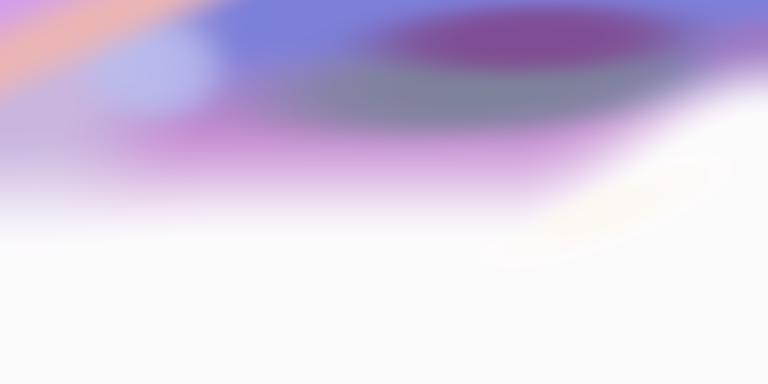
Reproduce this background procedurally as a WebGL 1 fragment shader.

```glsl
precision highp float;

uniform vec2 u_resolution;

// Flat-topped elliptical glow: 1 at the centre, soft at its radii
float glow(vec2 p, vec2 centre, vec2 radii) {
  vec2 q = (p - centre) / radii;
  float r2 = dot(q, q);
  return exp(-r2 * r2);
}

// Sheared glow whose right side rises by the given slope
float tiltedGlow(vec2 p, vec2 centre, vec2 radii, float slope) {
  p.y += slope * (p.x - centre.x);
  return glow(p, centre, radii);
}

void main() {
  // x runs rightwards, y is the depth below the top edge
  vec2 p = gl_FragCoord.xy / u_resolution;
  p.y = 1.0 - p.y;

  vec3 blue = vec3(0.49, 0.50, 0.85);
  vec3 orchid = vec3(0.77, 0.54, 0.82);
  vec3 lavender = vec3(0.79, 0.71, 0.87);
  vec3 paleBlue = vec3(0.73, 0.75, 0.94);
  vec3 slate = vec3(0.49, 0.51, 0.60);
  vec3 plum = vec3(0.50, 0.29, 0.57);
  vec3 mauve = vec3(0.64, 0.47, 0.76);
  vec3 lilac = vec3(0.83, 0.62, 0.92);
  vec3 peach = vec3(0.92, 0.71, 0.71);
  vec3 cream = vec3(1.0, 0.965, 0.93);
  vec3 white = vec3(0.99, 0.985, 0.99);

  // Blue sky sinking into orchid
  vec3 colour = mix(blue, orchid, smoothstep(0.09, 0.36, p.y));

  // Dark central cloud and the mauve right edge
  colour = mix(colour, slate, 0.96 * tiltedGlow(p, vec2(0.64, 0.22), vec2(0.30, 0.13), 0.15));
  colour = mix(colour, plum, 0.95 * tiltedGlow(p, vec2(0.69, 0.10), vec2(0.20, 0.09), 0.06));
  colour = mix(colour, mauve, 0.85 * glow(p, vec2(1.02, 0.15), vec2(0.12, 0.11)));

  // Lavender left side with a pale blue patch
  float leftSide = 1.0 - smoothstep(0.12, 0.32, p.x + 0.2 * (p.y - 0.1));
  colour = mix(colour, lavender, leftSide);
  colour = mix(colour, paleBlue, 0.8 * glow(p, vec2(0.20, 0.18), vec2(0.09, 0.13)));

  // Diagonal band from lilac to peach across the top left corner
  float diagonal = 0.9 * p.x + p.y;
  vec3 warm = mix(lilac, peach, smoothstep(0.0, 0.16, diagonal));
  colour = mix(colour, warm, 1.0 - smoothstep(0.17, 0.31, diagonal));

  // Fade to white, climbing and tightening towards the right
  float rise = smoothstep(0.66, 1.0, p.x);
  float middle = 0.50 - 0.03 * smoothstep(0.0, 0.3, p.x) - 0.27 * rise;
  float spread = mix(0.17, 0.11, rise);
  colour = mix(colour, white, smoothstep(middle - spread, middle + spread, p.y));

  // Faint cream light below the right slope
  colour = mix(colour, cream, 0.6 * tiltedGlow(p, vec2(0.79, 0.55), vec2(0.12, 0.07), 0.7));

  gl_FragColor = vec4(colour, 1.0);
}
```
